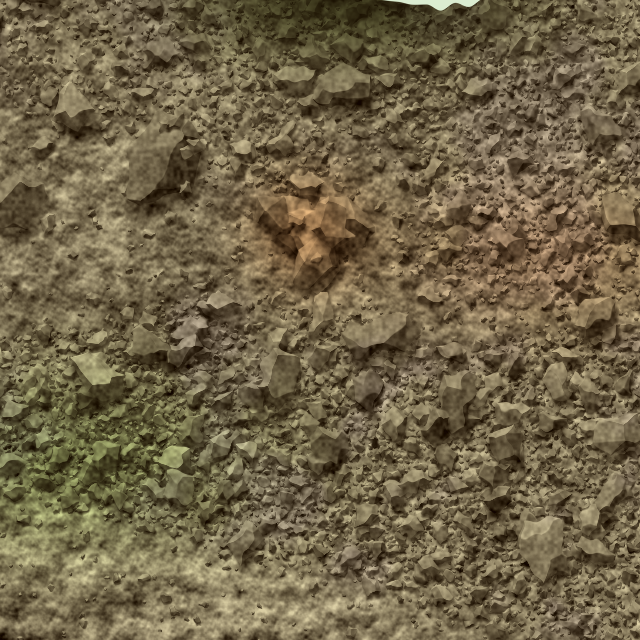
Give the GLSL for this texture, as a three.js fragment shader.

```glsl
// Quarry slope: loose dirt strewn with angular, top-lit rubble and a rusty outcrop.
varying vec2 vUv;

#define SHADE_COLOR vec3(0.24, 0.19, 0.115)
#define LIGHT_COLOR vec3(0.78, 0.73, 0.575)
#define RUST_TINT vec3(1.13, 0.95, 0.83)
#define MOSS_TINT vec3(0.91, 1.04, 0.84)
#define SLATE_TINT vec3(0.99, 0.97, 1.08)
#define SUN_DIR vec3(-0.25, 0.80, 0.55)
#define DIRT_TONE 0.47
#define ROCK_CONTRAST 0.86
#define SHADOW_DEPTH 0.62
#define GRAIN 0.30
#define EDGE 0.0011

vec4 hash4(vec2 p) {
  vec4 q = fract(p.xyxy * vec4(0.1031, 0.1030, 0.0973, 0.1099));
  q += dot(q, q.wzxy + 33.33);
  return fract((q.xxyz + q.yzzw) * q.zywx);
}

float noise(vec2 p) {
  vec2 i = floor(p), f = fract(p);
  f = f * f * (3.0 - 2.0 * f);
  float low = mix(hash4(i).x, hash4(i + vec2(1.0, 0.0)).x, f.x);
  float high = mix(hash4(i + vec2(0.0, 1.0)).x, hash4(i + 1.0).x, f.x);
  return mix(low, high, f.y);
}

float fbm(vec2 p) {
  float sum = 0.0, amp = 0.5;
  for (int i = 0; i < 4; i++) {
    sum += amp * noise(p);
    p = mat2(1.6, 1.2, -1.2, 1.6) * p + 7.3;
    amp *= 0.5;
  }
  return sum / 0.9375;
}

float blob(vec2 p, vec2 center, vec2 radius) {
  vec2 d = (p - center) / radius;
  return exp(-dot(d, d));
}

// Height of the line between the muddy floor and the rubble
float floorLine(float x) { return 0.23 - 0.27 * x; }

// Share of ground covered with rocks
float rubble(vec2 p) {
  float n = noise(p * 7.0) - 0.5;
  float heap = smoothstep(0.54, 0.43, p.y + 0.14 * n)
             * smoothstep(-0.03, 0.07, p.y - floorLine(p.x));
  float scree = smoothstep(0.60, 0.86, p.y + 0.4 * (p.x - 0.5) + 0.25 * n);
  return max(0.95 * heap, 0.65 * scree) + 0.05;
}

// One convex faceted rock with its shadow, painted over the tone
void drawRock(inout float tone, vec2 p, float size, vec2 key, float aa) {
  if (dot(p, p) > 2.2 * size * size) return;
  vec4 look = hash4(key + 5.7);
  vec2 axis = vec2(cos(look.x * 3.14), sin(look.x * 3.14));
  vec3 sun = normalize(SUN_DIR);
  vec2 tilt = (look.yz - 0.5) * 0.9;
  float height = size * 0.28 - dot(p, tilt);
  float lit = dot(normalize(vec3(tilt, 1.0)), sun);
  float inside = size, shadow = size;
  for (int k = 0; k < 7; k++) {
    float fk = float(k);
    vec4 r = hash4(key + fk * vec2(7.31, 3.17));
    float angle = (fk + 0.8 * r.x) * 0.8976 + look.w * 6.28;
    vec2 n = vec2(cos(angle), sin(angle));
    float reach = size * mix(0.65, 1.0, r.y) * (1.0 - 0.42 * abs(dot(n, axis)));
    float slope = mix(0.3, 1.7, r.z);
    float gap = reach - dot(p, n);
    float facet = gap * slope;
    float shade = max(dot(normalize(vec3(n * slope, 1.0)), sun), 0.0);
    lit = mix(lit, shade, smoothstep(-aa, aa, height - facet));
    height = min(height, facet);
    inside = min(inside, gap);
    shadow = min(shadow, gap - dot(vec2(-0.05, 0.22) * size, n));
  }
  tone -= SHADOW_DEPTH * smoothstep(-0.16, 0.14, shadow / size) * (tone + 0.15);
  float rockTone = ROCK_CONTRAST * lit - 0.03 + 0.28 * (look.z - 0.5);
  tone = mix(tone, rockTone, smoothstep(-aa, aa, inside));
}

// One size of scattered rocks, painted from the top row down
void rockLayer(inout float tone, vec2 uv, float cells, float cover) {
  vec2 g = uv * cells;
  vec2 home = floor(g);
  g += 0.16 * (vec2(noise(g * 4.0), noise(g * 4.0 + 19.0)) - 0.5);
  for (int j = 0; j < 3; j++) {
    for (int i = 0; i < 3; i++) {
      vec2 cell = home + vec2(float(i) - 1.0, 1.0 - float(j));
      vec4 h = hash4(cell + cells * 3.7);
      vec2 center = cell + 0.15 + 0.7 * h.xy;
      if (h.z > cover * rubble(center / cells)) continue;
      drawRock(tone, g - center, mix(0.4, 0.82, h.w * h.w), cell + cells * 1.3, EDGE * cells);
    }
  }
}

void main() {
  vec2 uv = vUv;
  // Dirt clods lit from above, and streaked mud on the floor
  float clods = fbm(uv * 42.0);
  float relief = clods - fbm(uv * 42.0 + vec2(-0.05, 0.2));
  float tone = DIRT_TONE + 0.7 * (clods - 0.5) + 1.5 * relief + 0.5 * (fbm(uv * 6.0) - 0.5);
  float mud = 1.0 - smoothstep(-0.04, 0.05, uv.y - floorLine(uv.x));
  tone += mud * (0.9 * (fbm(uv * vec2(9.0, 48.0)) - 0.5) + 0.08);

  // Rubble from pebbles to blocks, with the outcrop between
  rockLayer(tone, uv, 105.0, 0.75);
  rockLayer(tone, uv, 58.0, 0.8);
  vec2 rough = uv + 0.012 * (vec2(fbm(uv * 30.0), fbm(uv * 30.0 + 40.0)) - 0.5);
  for (int k = 0; k < 9; k++) {
    vec4 h = hash4(vec2(float(k) * 3.0, 11.0));
    vec2 center = vec2(0.5, 0.635) + (h.xy - 0.5) * vec2(0.15, 0.12);
    drawRock(tone, rough - center, 0.045 + 0.035 * h.z, vec2(float(k) * 5.0, 71.0), EDGE);
  }
  drawRock(tone, rough - vec2(0.26, 0.75), 0.095, vec2(23.0, 8.0), EDGE);
  rockLayer(tone, uv, 33.0, 0.8);
  rockLayer(tone, uv, 19.0, 0.55);
  rockLayer(tone, uv, 11.0, 0.3);

  // Surface grain and the shaded overhang
  tone += GRAIN * (noise(uv * 190.0) - 0.5) + 0.45 * (fbm(uv * 75.0) - 0.5);
  float overhang = blob(uv, vec2(0.54, 1.0), vec2(0.24, 0.085));
  tone = mix(tone, 0.3 * tone - 0.16, overhang);

  // Mineral and moss tints
  float patches = fbm(uv * 9.0 + 3.0);
  float rust = blob(uv, vec2(0.48, 0.64), vec2(0.09)) + 0.6 * blob(uv, vec2(0.85, 0.6), vec2(0.25, 0.12));
  float moss = blob(uv, vec2(0.1, 0.28), vec2(0.3, 0.14)) + overhang;
  float slate = smoothstep(0.45, 0.7, patches) * rubble(uv);
  vec3 color = mix(SHADE_COLOR, LIGHT_COLOR, clamp(tone, -0.32, 1.15));
  color *= mix(vec3(1.0), RUST_TINT, min(rust, 1.0));
  color *= mix(vec3(1.0), MOSS_TINT, min(moss, 1.0));
  color *= mix(vec3(1.0), SLATE_TINT, slate);

  // Sliver of pale sky above the rim
  float rim = 0.982 + 1.1 * (uv.x - 0.67) * (uv.x - 0.67) + 0.014 * noise(uv * vec2(45.0, 9.0));
  color = mix(color, vec3(0.86, 0.93, 0.82), smoothstep(-EDGE, EDGE, uv.y - rim));
  gl_FragColor = vec4(color, 1.0);
}
```
